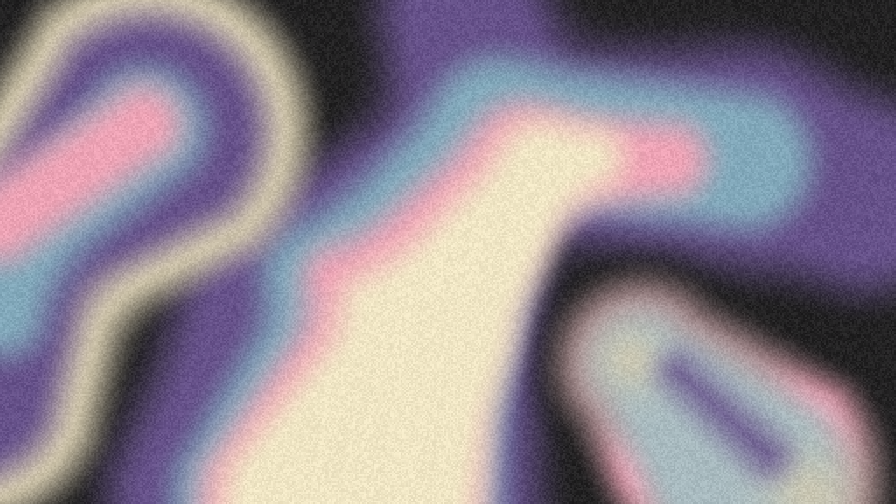
Reproduce this background procedurally as a WebGL 1 fragment shader.

```glsl
precision highp float;
// Soft, out-of-focus colour islands on a dark ground with fine film grain.
// Each island stacks blurred layers; a layer is a smooth union of tapered
// capsules whose signed distance sets how much of its colour shows.

uniform vec2 u_resolution;

// Layout grid: canvas height in units, x to the right, y downwards.
const float GRID_HEIGHT = 432.0;
const float JOIN = 26.0;          // softness of the unions
const float WIDE_BLUR = 32.0;     // half width of the outer edges
const float BLUR = 24.0;          // half width of the inner edges
const float GRAIN_ROWS = 288.0;
const float GRAIN_AMOUNT = 0.085;

const vec3 DARK   = vec3(0.135, 0.132, 0.135);
const vec3 PURPLE = vec3(0.40, 0.32, 0.54);
const vec3 BLUE   = vec3(0.51, 0.66, 0.73);
const vec3 PINK   = vec3(0.93, 0.64, 0.71);
const vec3 CREAM  = vec3(0.94, 0.90, 0.77);
const vec3 SAND   = vec3(0.83, 0.79, 0.68);
const vec3 ROSE   = vec3(0.68, 0.56, 0.57);
const vec3 MIST   = vec3(0.66, 0.73, 0.75);

// Distance to a capsule from a to b with end radii ra and rb.
float capsule(vec2 p, vec2 a, float ra, vec2 b, float rb) {
  vec2 ab = b - a;
  float t = clamp(dot(p - a, ab) / dot(ab, ab), 0.0, 1.0);
  return length(p - a - ab * t) - mix(ra, rb, t);
}

float join(float a, float b) {
  float h = max(JOIN - abs(a - b), 0.0) / JOIN;
  return min(a, b) - h * h * JOIN * 0.25;
}

float cover(float d, float blur) {
  return 1.0 - smoothstep(-blur, blur, d);
}

float glow(vec2 p, vec2 center, float radius) {
  vec2 q = (p - center) / radius;
  return exp(-dot(q, q));
}

float hash(vec2 p) {
  return fract(sin(dot(p, vec2(12.9898, 78.233))) * 43758.5453);
}

// Central stream with an arm to the right.
vec3 paintStream(vec3 color, vec2 p) {
  float d = capsule(p, vec2(398, 15), 72.0, vec2(425, 110), 90.0);
  d = join(d, capsule(p, vec2(440, 122), 82.0, vec2(640, 135), 90.0));
  d = join(d, capsule(p, vec2(640, 135), 86.0, vec2(740, 167), 82.0));
  d = join(d, capsule(p, vec2(410, 130), 82.0, vec2(308, 300), 154.0));
  d = join(d, capsule(p, vec2(308, 300), 154.0, vec2(280, 440), 188.0));
  color = mix(color, PURPLE, cover(d, WIDE_BLUR));

  d = capsule(p, vec2(430, 112), 58.0, vec2(637, 138), 58.0);
  d = join(d, capsule(p, vec2(430, 120), 62.0, vec2(340, 255), 92.0));
  d = join(d, capsule(p, vec2(268, 238), 42.0, vec2(340, 255), 88.0));
  d = join(d, capsule(p, vec2(340, 270), 97.0, vec2(290, 440), 142.0));
  color = mix(color, BLUE, cover(d, BLUE.b * WIDE_BLUR));

  d = capsule(p, vec2(450, 140), 44.0, vec2(574, 137), 31.0);
  d = join(d, capsule(p, vec2(450, 140), 46.0, vec2(350, 270), 77.0));
  d = join(d, capsule(p, vec2(288, 240), 26.0, vec2(350, 270), 72.0));
  d = join(d, capsule(p, vec2(350, 280), 76.0, vec2(295, 440), 126.0));
  color = mix(color, PINK, cover(d, BLUR));

  d = capsule(p, vec2(465, 145), 33.0, vec2(507, 136), 25.0);
  d = join(d, capsule(p, vec2(465, 145), 35.0, vec2(365, 290), 66.0));
  d = join(d, capsule(p, vec2(316, 262), 20.0, vec2(365, 290), 62.0));
  d = join(d, capsule(p, vec2(365, 290), 64.0, vec2(300, 440), 111.0));
  return mix(color, CREAM, cover(d, BLUR));
}

// Hooked island at the left with a sandy rim.
vec3 paintHook(vec3 color, vec2 p) {
  float d = capsule(p, vec2(128, 112), 95.0, vec2(20, 212), 54.0);
  d = join(d, capsule(p, vec2(20, 215), 58.0, vec2(-30, 330), 78.0));
  color = mix(color, SAND, cover(d - 40.0, BLUR));
  color = mix(color, PURPLE, cover(d - 3.0, BLUR));

  d = capsule(p, vec2(125, 110), 50.0, vec2(20, 205), 38.0);
  d = join(d, capsule(p, vec2(20, 205), 36.0, vec2(2, 268), 36.0));
  color = mix(color, BLUE, cover(d, BLUR));

  d = capsule(p, vec2(122, 107), 32.0, vec2(0, 190), 33.0);
  return mix(color, PINK, cover(d, BLUR));
}

// Oval ring at the lower right around a purple core.
vec3 paintRing(vec3 color, vec2 p) {
  float d = capsule(p, vec2(550, 312), 70.0, vec2(640, 410), 112.0);
  color = mix(color, DARK, cover(d - 16.0, BLUR));

  float blush = glow(p, vec2(708, 345), 48.0) + glow(p, vec2(538, 410), 38.0);
  color = mix(color, mix(ROSE, PINK, min(blush, 1.0)), cover(d, BLUR));
  color = mix(color, MIST, cover(d + 27.0, BLUR));
  float light = glow(p, vec2(540, 308), 30.0) + glow(p, vec2(695, 425), 38.0);
  color = mix(color, SAND, 0.75 * min(light, 1.0));

  d = capsule(p, vec2(582, 319), 13.0, vec2(658, 390), 15.0);
  return mix(color, PURPLE, 0.9 * cover(d, BLUR));
}

void main() {
  vec2 unit = gl_FragCoord.xy / u_resolution.y;
  vec2 p = vec2(unit.x, 1.0 - unit.y) * GRID_HEIGHT;

  vec3 color = paintStream(DARK, p);
  color = paintHook(color, p);
  color = paintRing(color, p);

  // Film grain
  color += GRAIN_AMOUNT * (hash(floor(unit * GRAIN_ROWS)) - 0.5);
  gl_FragColor = vec4(clamp(color, 0.0, 1.0), 1.0);
}
```
